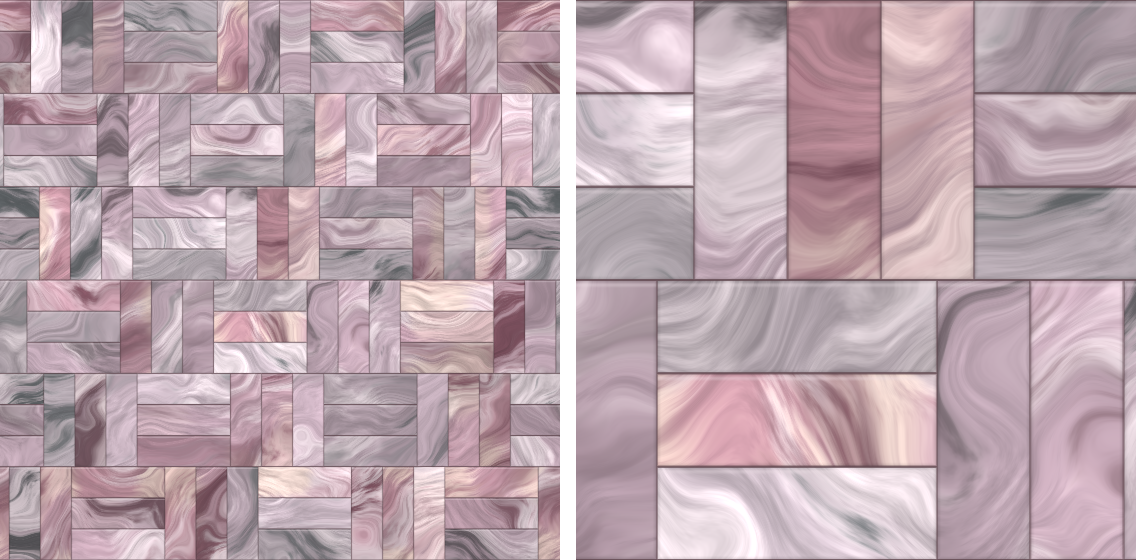
Left, the full canvas; right, a detail of the centre.
Give the GLSL for this texture, as a three.js fragment shader.

```glsl
varying vec2 vUv;

const float BLOCKS = 6.0;            // square blocks across and down
const float SLATS = 3.0;             // slats in each block
const vec3 SHIFT_LOWER = vec3(0.766, 1.469, 0.289);  // row shifts, in blocks
const vec3 SHIFT_UPPER = vec3(1.422, 0.040, 1.328);
const float JOINT = 0.004;           // half width of a joint, in blocks
const float BEVEL = 0.018;           // width of the worn edge, in blocks
const vec2 STREAK = vec2(0.9, 3.2);  // marble frequency along and across
const float FOLD = 0.55;             // bending of the streaks
const float GRAIN = 0.50;            // contrast of the fine streaks

const vec3 GREY = vec3(0.76, 0.72, 0.75);
const vec3 LILAC = vec3(0.78, 0.67, 0.73);
const vec3 ROSE = vec3(0.78, 0.58, 0.63);
const vec3 PALE = vec3(0.91, 0.86, 0.88);
const vec3 CREAM = vec3(0.89, 0.80, 0.75);
const vec3 SLATE = vec3(0.31, 0.33, 0.34);
const vec3 PLUM = vec3(0.43, 0.27, 0.32);
const vec3 JOINT_COLOR = vec3(0.38, 0.28, 0.31);

float hash(vec2 p) {
  return fract(sin(dot(p, vec2(127.1, 311.7))) * 43758.545);
}

float noise(vec2 p) {
  vec2 i = floor(p);
  vec2 f = fract(p);
  f = f * f * (3.0 - 2.0 * f);
  return mix(mix(hash(i), hash(i + vec2(1.0, 0.0)), f.x),
             mix(hash(i + vec2(0.0, 1.0)), hash(i + vec2(1.0)), f.x), f.y);
}

float fbm(vec2 p) {
  float sum = 0.0;
  float gain = 0.5;
  for (int i = 0; i < 5; i++) {
    sum += gain * noise(p);
    p = p * 2.03 + vec2(17.3, 9.1);
    gain *= 0.55;
  }
  return sum / 1.055;
}

float rowShift(float row) {
  vec3 pick = step(abs(mod(row, 3.0) - vec3(0.0, 1.0, 2.0)), vec3(0.5));
  return dot(pick, row < 3.0 ? SHIFT_LOWER : SHIFT_UPPER);
}

vec3 marble(vec2 p, vec2 id, bool upright) {
  float hue = hash(id + 3.7);
  float strength = hash(id + 11.3);
  float tilt = hash(id + 23.9);
  float angle = upright ? mix(0.3, 1.1, tilt) : mix(-0.85, 0.75, tilt);

  // Streaked domain, gently folded, different in every slat
  vec2 seed = 40.0 * vec2(hash(id + 5.1), hash(id + 8.6));
  vec2 s = p * 1.9 + seed;
  vec2 fold = vec2(noise(s), noise(s + 31.7)) - 0.5;
  fold += 0.3 * (vec2(noise(s * 2.3 + 5.0), noise(s * 2.3 + 47.0)) - 0.5);
  float c = cos(angle);
  float n = sin(angle);
  vec2 q = mat2(c, -n, n, c) * (p + FOLD * fold) * STREAK + seed;

  float cloud = fbm(q * 0.8 + 7.0);
  float vein = fbm(q + 19.0);
  float grain = fbm(q * vec2(3.5, 6.0) + 43.0) - 0.5;

  // Ground colour with pale and cream clouds
  vec3 color = hue < 0.5 ? mix(GREY, LILAC, hue * 2.0)
                         : mix(LILAC, ROSE, hue * 2.0 - 1.0);
  color = mix(color, PALE, 0.8 * smoothstep(0.42, 0.68, cloud + 0.3 * grain));
  float warmth = smoothstep(0.4, 0.9, hue);
  color = mix(color, CREAM, 0.75 * warmth * smoothstep(0.5, 0.75, noise(s + 61.0) + 0.4 * grain));

  // Dark veins, frayed by the grain
  vec3 veinColor = mix(SLATE, PLUM, smoothstep(0.25, 0.7, hue));
  float dark = smoothstep(0.47, 0.76, vein + 0.5 * grain);
  color = mix(color, veinColor, dark * mix(0.4, 1.0, strength));

  color *= 1.0 + GRAIN * grain;
  return color * mix(0.87, 1.10, hash(id + 37.2));
}

void main() {
  // Blocks alternate between lying and upright slats
  vec2 grid = vUv * BLOCKS;
  float row = min(floor(grid.y), BLOCKS - 1.0);
  grid.x -= rowShift(row);
  float column = mod(floor(grid.x), BLOCKS);
  vec2 cell = vec2(fract(grid.x), grid.y - row);
  bool upright = mod(column, 2.0) > 0.5;

  float across = (upright ? cell.x : cell.y) * SLATS;
  float slat = min(floor(across), SLATS - 1.0);
  vec2 id = vec2(column * SLATS + slat, row);
  vec3 color = marble(cell, id, upright);

  // Distances to the sides of the slat
  vec2 size = upright ? vec2(1.0 / SLATS, 1.0) : vec2(1.0, 1.0 / SLATS);
  vec2 local = cell - (upright ? vec2(slat / SLATS, 0.0) : vec2(0.0, slat / SLATS));
  vec2 sides = min(local, size - local);

  // Worn edge with a lit upper rim
  color *= 1.0 - 0.12 * (1.0 - smoothstep(0.0, BEVEL, min(sides.x, sides.y)));
  float rim = 1.0 - smoothstep(0.0, 0.012, abs(size.y - local.y - 0.018));
  color = mix(color, PALE, 0.3 * rim);

  // Joints, darker where they run across
  float pixel = fwidth(vUv.x) * BLOCKS;
  vec2 line = 1.0 - smoothstep(vec2(JOINT - 0.5 * pixel), vec2(JOINT + 0.5 * pixel), sides);
  color = mix(color, JOINT_COLOR, max(0.5 * line.x, 0.8 * line.y));

  gl_FragColor = vec4(color, 1.0);
}
```
